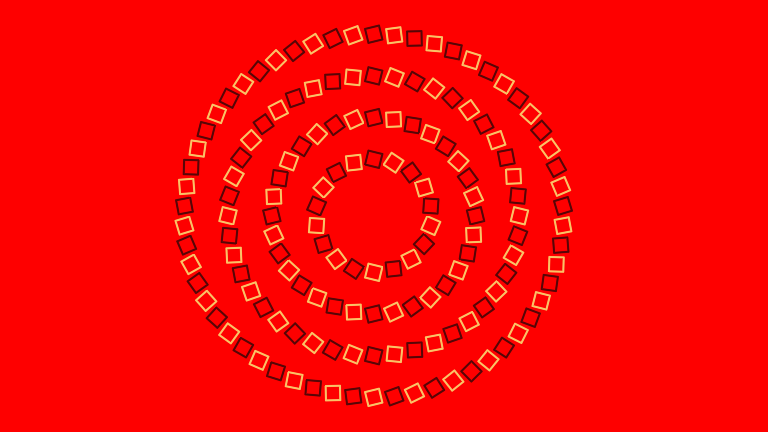
Give the GLSL for this pattern, as a WebGL 2 fragment shader.

```glsl
#version 300 es
precision highp float;

#define RING_COUNT 4
#define CENTER vec2(-0.0238, 0.0005)
#define INNER_RADII vec2(0.1343, 0.1308)
#define RING_STEP vec2(0.1015, 0.0965)
#define TILE_SPACING 0.0463
#define TILE_HALF_SIDE 0.0166
#define LINE_HALF_WIDTH 0.0024
#define TILT 0.24
#define FIELD_COLOR vec3(0.995, 0.0, 0.0)
#define DARK_COLOR vec3(0.34, 0.02, 0.025)
#define GOLD_COLOR vec3(0.98, 0.76, 0.40)

const float PI = 3.14159265;

uniform vec2 u_resolution;
out vec4 fragColor;

// Coordinates of an offset in axes turned clockwise by the given angle
vec2 toTileAxes(vec2 offset, float angle) {
    float c = cos(angle), s = sin(angle);
    return vec2(c * offset.x - s * offset.y, s * offset.x + c * offset.y);
}

float boxDistance(vec2 p, float halfSide) {
    vec2 q = abs(p) - halfSide;
    return length(max(q, 0.0)) + min(max(q.x, q.y), 0.0);
}

void main() {
    vec2 p = (gl_FragCoord.xy - 0.5 * u_resolution) / u_resolution.y - CENTER;
    float pixel = 1.0 / u_resolution.y;
    vec3 color = FIELD_COLOR;

    for (int i = 0; i < RING_COUNT; i++) {
        vec2 radii = INNER_RADII + float(i) * RING_STEP;

        // An even number of tiles lets the two colours alternate
        float circumference = PI * (radii.x + radii.y);
        float count = 2.0 * floor(0.5 * circumference / TILE_SPACING + 0.5);
        float stepAngle = 2.0 * PI / count;

        // Nearest tile, counted clockwise from the top
        vec2 q = p / radii;
        float index = floor(atan(q.x, q.y) / stepAngle + 0.5);
        float angle = index * stepAngle;
        vec2 tileCenter = radii * vec2(sin(angle), cos(angle));

        // Tilt reverses from ring to ring
        float lean = (i % 2 == 0) ? TILT : -TILT;
        vec2 local = toTileAxes(p - tileCenter, angle + lean);

        // Square outline
        float edge = abs(boxDistance(local, TILE_HALF_SIDE)) - LINE_HALF_WIDTH;
        float coverage = 1.0 - smoothstep(-0.6 * pixel, 0.6 * pixel, edge);
        vec3 lineColor = mix(DARK_COLOR, GOLD_COLOR, mod(index, 2.0));
        color = mix(color, lineColor, coverage);
    }

    fragColor = vec4(color, 1.0);
}
```
